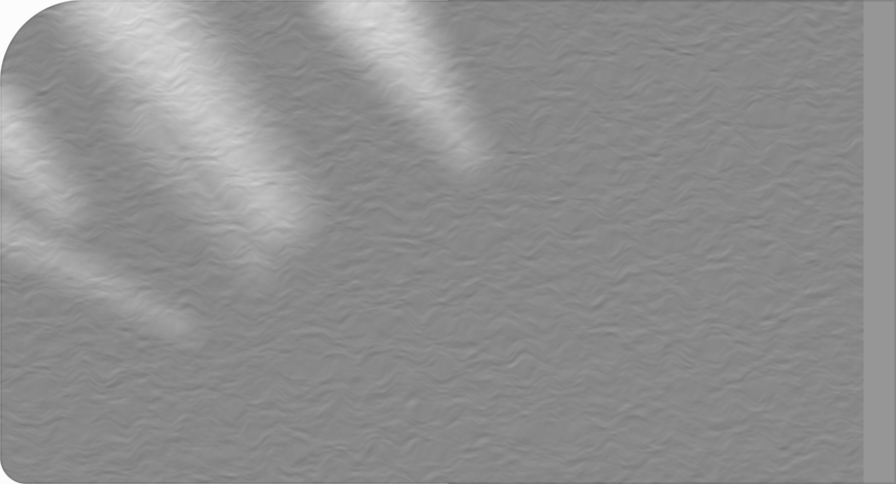
Give the GLSL for this texture, as a Shadertoy shader.

```glsl
float hash(vec2 cell) {
    return fract(sin(dot(cell, vec2(127.1, 311.7))) * 43758.545);
}

float valueNoise(vec2 p) {
    vec2 cell = floor(p), f = fract(p);
    f = f * f * (3.0 - 2.0 * f);
    float low = mix(hash(cell), hash(cell + vec2(1.0, 0.0)), f.x);
    float high = mix(hash(cell + vec2(0.0, 1.0)), hash(cell + 1.0), f.x);
    return mix(low, high, f.y);
}

// Wrinkles stretched sideways and bent by a slower noise
float grainHeight(vec2 p) {
    vec2 q = p * vec2(34.0, 66.0);
    q.y += 2.0 * valueNoise(p * 23.0);
    float height = 0.0, weight = 0.6;
    for (int octave = 0; octave < 3; octave++) {
        height += weight * valueNoise(q);
        q = mat2(0.96, 0.28, -0.28, 0.96) * q * 1.8 + 17.3;
        weight *= 0.5;
    }
    return height;
}

float emboss(vec2 p, vec2 lightStep) {
    return grainHeight(p + lightStep) - grainHeight(p - lightStep);
}

// Soft tapered capsule that dims toward its far end
float lightStreak(vec2 p, vec2 a, vec2 b, vec2 radii, float softness, float endGain) {
    vec2 axis = b - a;
    float along = clamp(dot(p - a, axis) / dot(axis, axis), 0.0, 1.0);
    float d = length(p - a - axis * along) - mix(radii.x, radii.y, along);
    return (1.0 - smoothstep(-softness, softness, d)) * mix(1.0, endGain, along);
}

float roundedBox(vec2 p, vec2 halfSize, float radius) {
    vec2 q = abs(p) - halfSize + radius;
    return length(max(q, 0.0)) + min(max(q.x, q.y), 0.0) - radius;
}

// Large upper left corner, small lower left one, square right side
float panelDistance(vec2 p, vec2 size) {
    vec2 c = p - 0.5 * size;
    float leftRadius = c.y > 0.0 ? 0.17 : 0.055;
    return roundedBox(c, 0.5 * size, c.x < 0.0 ? leftRadius : 0.0);
}

float streakLight(vec2 p) {
    float main = 0.28 * lightStreak(p, vec2(0.25, 1.01), vec2(0.56, 0.57), vec2(0.105, 0.065), 0.085, 0.72);
    float shoulder = 0.13 * lightStreak(p, vec2(0.31, 0.76), vec2(0.53, 0.465), vec2(0.06, 0.035), 0.06, 0.75);
    float right = 0.29 * lightStreak(p, vec2(0.755, 1.01), vec2(0.965, 0.685), vec2(0.09, 0.032), 0.06, 0.5);
    float left = 0.26 * lightStreak(p, vec2(-0.02, 0.755), vec2(0.12, 0.58), vec2(0.065, 0.045), 0.06, 0.55);
    float lower = 0.14 * lightStreak(p, vec2(0.0, 0.53), vec2(0.375, 0.325), vec2(0.045, 0.022), 0.045, 0.7);
    return max(max(main, shoulder), max(right, max(left, lower)));
}

void mainImage(out vec4 fragColor, in vec2 fragCoord) {
    vec2 p = fragCoord / iResolution.y;
    vec2 size = vec2(iResolution.x / iResolution.y, 1.0);
    float pixel = 1.0 / iResolution.y;

    // Embossed grey surface under the streaks
    float light = streakLight(p);
    float grain = emboss(p, vec2(0.0012, -0.0028));
    float shade = 0.533 + light + grain * (0.11 + 0.15 * light);

    // Flat strip along the right side
    float stripEdge = size.x - 0.067;
    float strip = smoothstep(stripEdge - pixel, stripEdge + pixel, p.x);
    shade = mix(shade, 0.59, strip);

    // Thin dark rim and white outside
    float d = panelDistance(p, size);
    shade -= 0.07 * smoothstep(-0.006, -0.001, d);
    shade = mix(shade, 0.99, smoothstep(-pixel, pixel, d) * step(p.x, 0.5 * size.x));
    fragColor = vec4(vec3(shade), 1.0);
}
```
